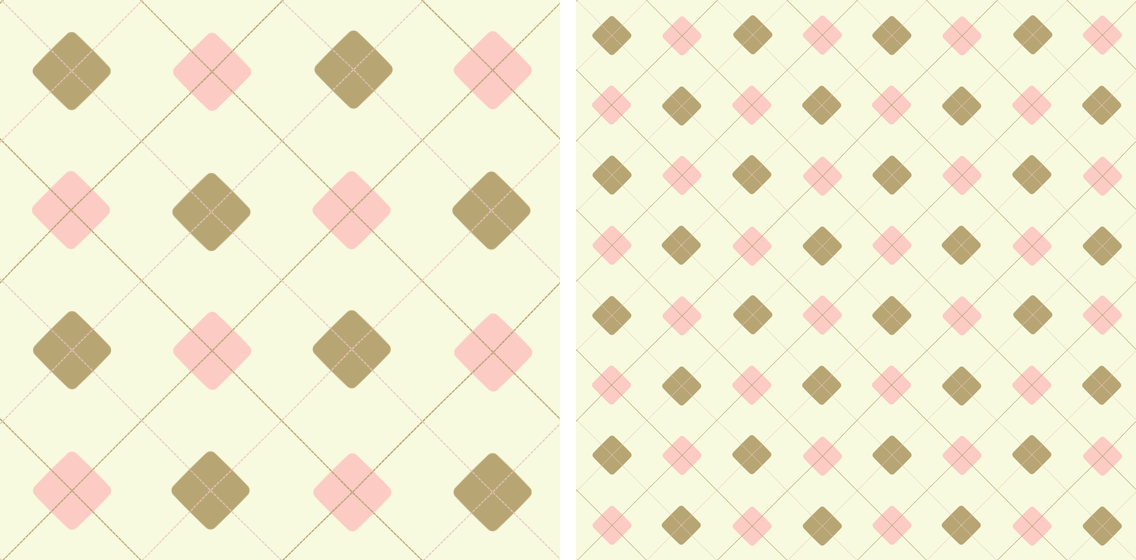
Left, the tile; right, the same tile 2 across and 2 down.
Reproduce this pattern procedurally as a Shadertoy shader.

```glsl
// Argyle: a 4 x 4 checker of soft-cornered diamonds, crossed by dashed diagonals.
// Diamonds are rounded boxes turned 45 degrees; a wrapping lattice noise nudges
// them and bends the stitched lines so that they still meet at the centres.
#define REPEATS 4.0        // cells per side, even so that the checker wraps
#define HALF_SIDE 0.213    // diamond half side, in cells
#define CORNER 0.043       // corner radius
#define BULGE 0.09         // outward curve of the diamond sides
#define WOBBLE 0.027       // range of the placement error
#define DRIFT vec2(0.0125, -0.007)
#define LINE_HALF 0.0043   // half width of the stitched lines
#define DASHES 24.0        // dashes per line segment
#define CREAM vec3(0.970, 0.980, 0.870)
#define PINK vec3(0.985, 0.795, 0.768)
#define BROWN vec3(0.722, 0.648, 0.455)
#define MAUVE vec3(0.880, 0.775, 0.755)

const float DIAG = 0.70710678;

// Hash of a lattice point, wrapping at the canvas edge
vec2 hash2(vec2 cell) {
    cell = mod(cell, REPEATS);
    vec2 h = vec2(dot(cell, vec2(127.1, 311.7)), dot(cell, vec2(269.5, 183.3)));
    return fract(sin(h + 1.7) * 4375.85);
}

vec2 cellOffset(vec2 cell) {
    return DRIFT + WOBBLE * (hash2(cell) - 0.5);
}

// Offsets blended between cell centres
vec2 fieldOffset(vec2 p) {
    vec2 i = floor(p - 0.5), f = fract(p - 0.5);
    vec2 low = mix(cellOffset(i), cellOffset(i + vec2(1, 0)), f.x);
    vec2 high = mix(cellOffset(i + vec2(0, 1)), cellOffset(i + 1.0), f.x);
    return mix(low, high, f.y);
}

float diamond(vec2 p) {
    vec2 q = abs(vec2(p.x + p.y, p.x - p.y)) * DIAG;
    q += BULGE * q.yx * q.yx - HALF_SIDE + CORNER;
    return length(max(q, 0.0)) + min(max(q.x, q.y), 0.0) - CORNER;
}

float coverage(float dist, float pixel) {
    return clamp(0.5 - dist / pixel, 0.0, 1.0);
}

// One family of parallel lines; pinkParity picks which of them are pink
vec3 stitch(vec3 color, float across, float along, float pinkParity, float pixel) {
    float id = round(across);
    float pink = 1.0 - abs(mod(id, 2.0) - pinkParity);
    vec2 vary = hash2(vec2(id, 2.0 * pinkParity + 1.0));

    float dashDist = abs(fract(along * DASHES) - 0.5) * DIAG / DASHES;
    float dash = coverage(dashDist - mix(0.0105, 0.0090, pink), pixel);
    float strength = mix(mix(0.45, 0.25, pink), 1.0, dash);
    strength *= mix(0.82, 1.0, vary.x);

    vec3 thread = mix(BROWN * 0.97, mix(PINK * 0.97, MAUVE, vary.y), pink);
    float line = coverage(abs(across - id) * DIAG - LINE_HALF, pixel);
    return mix(color, thread, line * strength);
}

void mainImage(out vec4 fragColor, in vec2 fragCoord) {
    vec2 p = REPEATS * fragCoord / iResolution.xy;
    float pixel = REPEATS / min(iResolution.x, iResolution.y);

    // Diamonds: brown on odd cells, pink on even ones
    vec2 cell = floor(p);
    float odd = mod(cell.x + cell.y, 2.0);
    float dist = diamond(p - cell - 0.5 - cellOffset(cell));
    vec3 color = mix(CREAM, mix(PINK, BROWN, odd), coverage(dist, 1.3 * pixel));

    // Dashed diagonals through the diamond centres
    vec2 w = p - fieldOffset(p);
    float rise = w.x - w.y, fall = w.x + w.y;
    color = stitch(color, rise, fall, 1.0, pixel);
    color = stitch(color, fall, rise, 0.0, pixel);

    fragColor = vec4(color, 1.0);
}
```
